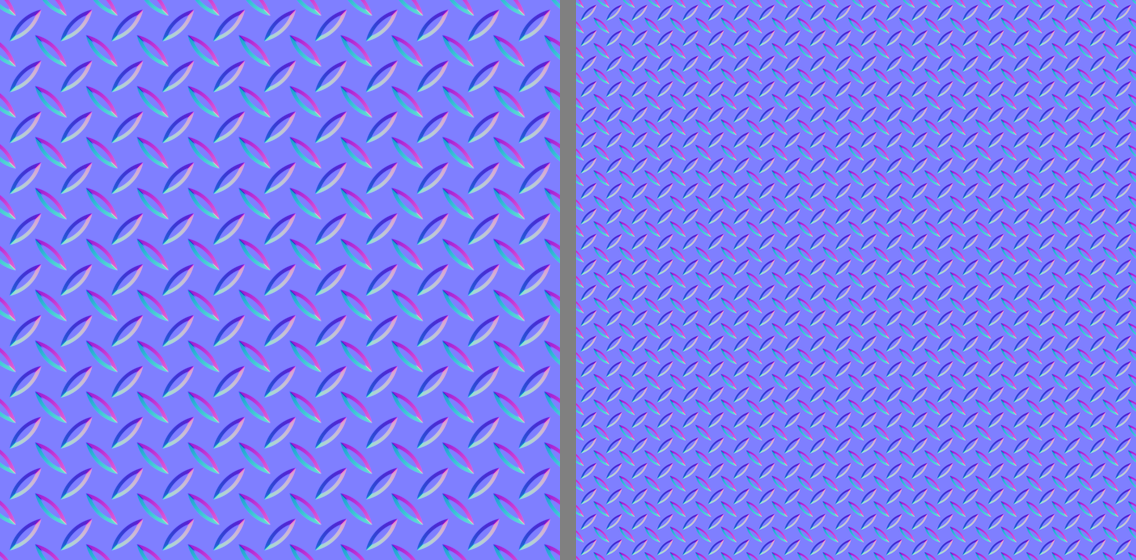
Left, the tile; right, the same tile 2 across and 2 down.
A WebGL 1 fragment shader for this texture map:

```glsl
precision highp float;
// Tangent-space normal map of diamond tread plate: raised lens bars in alternating diagonals.

#define CELLS 11.0        // repeats across and down
#define HALF_LENGTH 0.445 // lens centre to tip, in cells
#define HALF_WIDTH 0.13   // lens centre to side, in cells
#define BEVEL 0.072       // width of the sloped rim, in cells
#define TIP_ROUND 0.04    // blend between the two sides at the tips
#define EDGE_SOFT 0.016   // softness of the rim edges, in cells
#define TILT 0.77         // sideways part of the normal on the rim
#define FLAT_LEVEL 0.498  // encoded value of zero tilt

uniform vec2 u_resolution;

// Sideways normal of one lens whose long axis follows the unit vector axis.
vec2 lensTilt(vec2 p, vec2 axis, float soft) {
  vec2 side = vec2(-axis.y, axis.x);
  vec2 q = vec2(dot(p, axis), dot(p, side));

  // The lens is the overlap of two equal discs.
  float radius = (HALF_LENGTH * HALF_LENGTH + HALF_WIDTH * HALF_WIDTH) / (2.0 * HALF_WIDTH);
  vec2 offset = vec2(0.0, radius - HALF_WIDTH);
  vec2 fromLower = q + offset;
  vec2 fromUpper = q - offset;
  float upperArc = length(fromLower) - radius;
  float lowerArc = length(fromUpper) - radius;

  // Smooth maximum of both distances, with its gradient as the slope direction.
  float h = clamp(0.5 + 0.5 * (upperArc - lowerArc) / TIP_ROUND, 0.0, 1.0);
  float dist = mix(lowerArc, upperArc, h) + TIP_ROUND * h * (1.0 - h);
  vec2 slope = normalize(mix(normalize(fromUpper), normalize(fromLower), h) + vec2(1e-5, 0.0));

  // Only the rim slopes; the top of the bar is flat.
  float inside = 1.0 - smoothstep(-soft, soft, dist);
  float rim = inside * smoothstep(-soft, soft, dist + BEVEL);
  return TILT * rim * (axis * slope.x + side * slope.y);
}

void main() {
  vec2 p = gl_FragCoord.xy / u_resolution * CELLS;
  float pixel = CELLS / min(u_resolution.x, u_resolution.y);
  float soft = max(EDGE_SOFT, 0.75 * pixel);

  // Rising bars sit at cell centres, falling bars at cell corners.
  vec2 centred = fract(p) - 0.5;
  vec2 cornered = fract(p + 0.5) - 0.5;
  vec2 tilt = lensTilt(centred, normalize(vec2(1.0, 1.0)), soft)
            + lensTilt(cornered, normalize(vec2(1.0, -1.0)), soft);

  // Encode the normal with green pointing down.
  float up = sqrt(max(0.0, 1.0 - dot(tilt, tilt)));
  vec2 encoded = FLAT_LEVEL + 0.5 * vec2(tilt.x, -tilt.y);
  gl_FragColor = vec4(encoded, 0.5 + 0.5 * up, 1.0);
}
```
